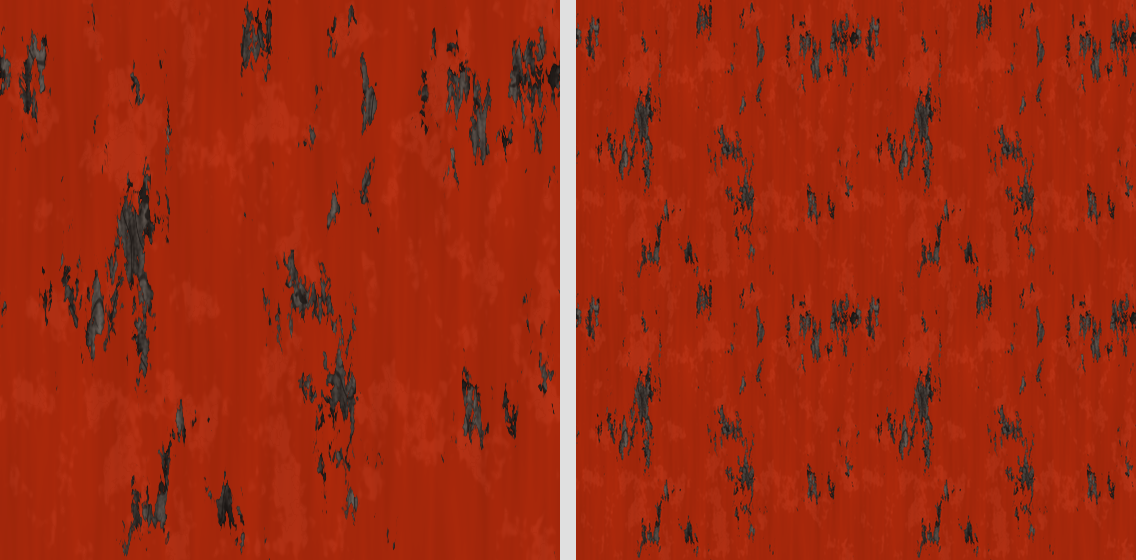
Left: one tile. Right: repeated 2 by 2.
This texture is drawn by a WebGL 2 fragment shader. Its source:

```glsl
#version 300 es
precision highp float;
// Red paint flaking in ragged vertical chips off weathered grey wood, tiling.

#define PAINT vec3(0.645, 0.152, 0.042)
#define PAINT_FADED vec3(0.715, 0.205, 0.095)
#define STAIN vec3(0.44, 0.15, 0.08)
#define WOOD_DARK vec3(0.11, 0.09, 0.08)
#define WOOD_GREY vec3(0.37, 0.335, 0.31)
#define CHIP_LEVEL 0.43
#define CHIP_EDGE 0.035
#define STAIN_WIDTH 0.09
#define RAGGEDNESS 0.03
#define STREAK_CONTRAST 0.07

uniform vec2 u_resolution;
out vec4 fragColor;

vec2 gradient(vec2 cell, float seed) {
    vec3 h = fract((cell + seed * 17.0).xyx * vec3(0.1031, 0.1030, 0.0973));
    h += dot(h, h.yzx + 33.33);
    float angle = 6.2832 * fract((h.x + h.y) * h.z);
    return vec2(cos(angle), sin(angle));
}

// Gradient noise with a whole number of cells per tile, about -0.7 to 0.7.
float noise(vec2 uv, vec2 cells, float seed) {
    vec2 p = uv * cells;
    vec2 i = floor(p);
    vec2 f = p - i;
    vec2 w = f * f * f * (f * (f * 6.0 - 15.0) + 10.0);
    vec2 lo = mod(i, cells);
    vec2 hi = mod(i + 1.0, cells);
    float a = dot(gradient(lo, seed), f);
    float b = dot(gradient(vec2(hi.x, lo.y), seed), f - vec2(1.0, 0.0));
    float c = dot(gradient(vec2(lo.x, hi.y), seed), f - vec2(0.0, 1.0));
    float d = dot(gradient(hi, seed), f - 1.0);
    return mix(mix(a, b, w.x), mix(c, d, w.x), w.y);
}

float fbm(vec2 uv, vec2 cells, float seed) {
    float sum = 0.0;
    float amplitude = 1.0;
    for (int i = 0; i < 4; i++) {
        sum += amplitude * noise(uv, cells, seed + float(i));
        amplitude *= 0.6;
        cells *= 2.0;
    }
    return sum;
}

// Wear of the paint: broad clusters broken into ever finer upright slivers.
float wear(vec2 uv) {
    vec2 p = uv;
    p.x += 0.006 * noise(uv, vec2(20.0, 14.0), 1.0);
    p.y += RAGGEDNESS * noise(uv, vec2(90.0, 5.0), 2.0);
    float sum = 0.9 * noise(p, vec2(6.0, 3.0), 3.0);
    sum += 0.7 * noise(p, vec2(22.0, 6.0), 4.0);
    sum += 0.5 * noise(p, vec2(56.0, 14.0), 5.0);
    sum += 0.32 * noise(p, vec2(128.0, 40.0), 6.0);
    return sum + 0.2 * noise(p, vec2(230.0, 100.0), 7.0);
}

vec3 paintColor(vec2 uv) {
    // Faded blotches with scuffed borders, scored by thin scratches.
    float blotch = fbm(uv, vec2(11.0, 6.0), 11.0);
    blotch += 0.25 * noise(uv, vec2(110.0, 50.0), 16.0);
    float faded = 0.65 * smoothstep(0.12, 0.42, blotch);
    float scratch = abs(fbm(uv, vec2(26.0, 18.0), 21.0));
    faded *= 0.65 + 0.35 * smoothstep(0.0, 0.1, scratch);
    vec3 color = mix(PAINT, PAINT_FADED, faded);

    // Brushed streaks running down the boards.
    float streak = noise(uv, vec2(26.0, 2.0), 26.0);
    streak += 0.6 * noise(uv, vec2(84.0, 5.0), 27.0);
    return color * (1.0 + STREAK_CONTRAST * streak);
}

vec3 woodColor(vec2 uv) {
    vec2 p = uv;
    p.x += 0.014 * noise(uv, vec2(14.0, 10.0), 31.0);
    float grain = noise(p, vec2(48.0, 6.0), 32.0);
    grain += 0.7 * noise(p, vec2(150.0, 18.0), 33.0);
    float tone = 0.66 + 0.75 * grain + 0.25 * noise(uv, vec2(200.0, 120.0), 34.0);

    // Curving cracks and charred spots.
    float crack = abs(noise(p, vec2(30.0, 9.0), 35.0));
    tone *= 0.35 + 0.65 * smoothstep(0.01, 0.06, crack);
    float char = fbm(uv, vec2(18.0, 11.0), 36.0);
    tone *= 1.0 - 0.8 * smoothstep(0.25, 0.42, char);
    return mix(WOOD_DARK, WOOD_GREY, clamp(tone, 0.0, 1.15));
}

void main() {
    vec2 uv = gl_FragCoord.xy / u_resolution;
    float worn = wear(uv);
    float soft = clamp(0.5 * fwidth(worn), CHIP_EDGE, 0.09);
    float bare = smoothstep(CHIP_LEVEL - soft, CHIP_LEVEL + soft, worn);
    float stain = smoothstep(CHIP_LEVEL - STAIN_WIDTH, CHIP_LEVEL, worn);

    // Stained paint around each chip, and its shadow on the wood.
    vec3 paint = mix(paintColor(uv), STAIN, 0.5 * stain);
    float shade = mix(0.68, 1.0, smoothstep(0.0, 0.16, worn - CHIP_LEVEL));
    fragColor = vec4(mix(paint, woodColor(uv) * shade, bare), 1.0);
}
```
